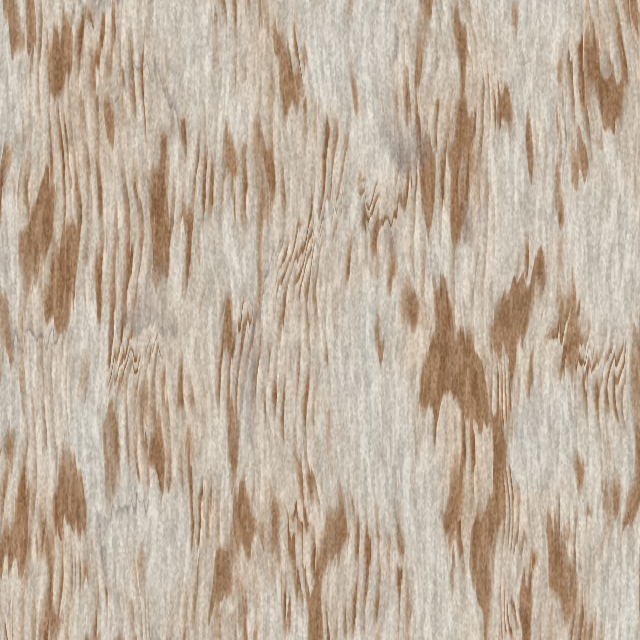
Reproduce this texture procedurally as a Shadertoy shader.

```glsl
// Whitewashed, weathered plywood: pale paint over warm vertical wood grain.
// Smooth cellular noise bends the growth rings, wears the paint in patches,
// and, stretched along y, makes brown smears, ragged arches and fine fibres.

#define RING_COUNT 60.0
#define RING_BEND 4.2
#define RING_STRENGTH 0.80
#define SMEAR_STRENGTH 0.78
#define ARCH_STRENGTH 0.50
#define FRAY_LENGTH 0.045
#define FIBRE_CONTRAST 0.15
#define SPECKLE_CONTRAST 0.12
#define CREAM vec3(0.845, 0.800, 0.738)
#define COOL_WHITE vec3(0.818, 0.815, 0.785)
#define BROWN vec3(0.560, 0.410, 0.285)
#define VIOLET_GREY vec3(0.570, 0.520, 0.500)

vec3 hash3(vec2 cell) {
    vec3 q = fract(cell.xyx * vec3(0.1031, 0.1030, 0.0973));
    q += dot(q, q.yxz + 33.33);
    return fract((q.xxy + q.yzz) * q.zyx);
}

// Random cell values blended by the distance to jittered cell points
float cellNoise(vec2 p) {
    vec2 cell = floor(p);
    vec2 local = p - cell;
    float total = 0.0;
    float weightSum = 0.0;
    for (int j = -1; j <= 1; j++) {
        for (int i = -1; i <= 1; i++) {
            vec2 offset = vec2(i, j);
            vec3 rnd = hash3(cell + offset + 100.0);
            vec2 delta = offset + rnd.xy - local;
            float weight = exp(-5.0 * dot(delta, delta));
            total += weight * rnd.z;
            weightSum += weight;
        }
    }
    return total / weightSum;
}

// Layered sines that let the streaks lean a little
float sway(vec2 p) {
    return 0.0040 * sin(p.y * 11.0 + 4.0 * sin(p.x * 9.0))
         + 0.0015 * sin(p.y * 29.0 + p.x * 23.0);
}

// Growth ring profile: slow darkening, then a crisp edge
float ringProfile(float t) {
    return smoothstep(0.30, 0.78, t) * (1.0 - smoothstep(0.84, 0.98, t));
}

void mainImage(out vec4 fragColor, in vec2 fragCoord) {
    vec2 uv = fragCoord / iResolution.y;
    vec2 p = uv + vec2(sway(uv), 0.0);

    // Fibres and speckle
    float fibre = cellNoise(p * vec2(230.0, 26.0)) - 0.5;
    float speckle = cellNoise(uv * vec2(400.0, 200.0)) - 0.5;
    float streak = cellNoise(p * vec2(95.0, 13.0) + 17.0) - 0.5;

    // Each fibre slips along y, which frays all larger shapes vertically
    float slip = cellNoise(vec2(p.x * 170.0, p.y * 9.0) + 7.0) - 0.5;
    vec2 frayed = p + vec2(0.0, FRAY_LENGTH * (slip + 0.6 * streak));

    // Worn patches and long, narrow warm columns
    float wear = cellNoise(frayed * vec2(10.0, 8.0) + 31.0);
    float column = smoothstep(0.60, 0.85, cellNoise(vec2(p.x * 13.0, p.y * 0.9) + 5.0));
    float worn = smoothstep(0.40, 0.66, wear + 0.25 * streak);

    // Bent rings, straighter inside the columns
    float bend = RING_BEND * cellNoise(frayed * vec2(7.0, 4.5) + 53.0)
               + 0.8 * cellNoise(frayed * vec2(22.0, 9.0) + 71.0);
    float phase = p.x * RING_COUNT + bend * (1.0 - 0.6 * column) + 0.30 * fibre;
    float t = fract(phase);
    float strokes = smoothstep(0.28, 0.66, cellNoise(frayed * vec2(46.0, 13.0) + 151.0));
    float ringMask = max(worn, 0.6 * column) * strokes * (0.85 + 0.9 * streak);
    float ring = ringProfile(t);
    float lip = smoothstep(0.0, 0.06, t) * (1.0 - smoothstep(0.06, 0.22, t));

    // Brown smears drawn out along the grain
    float smearField = cellNoise(frayed * vec2(46.0, 11.0) + 91.0) + 0.18 * fibre
                     + 0.25 * streak + 0.10 * column + 0.18 * (wear - 0.5);
    float smear = smoothstep(0.66, 0.92, smearField);

    // Ragged arches where the paint has lifted: sharp below, fading above
    float archField = cellNoise(frayed * vec2(7.0, 4.5) + 113.0);
    float arch = smoothstep(0.54, 0.560, archField) * (1.0 - smoothstep(0.56, 0.63, archField));
    arch *= smoothstep(0.48, 0.75, cellNoise(uv * vec2(13.0, 10.0) + 131.0));

    // Paint, then wood stain, then smudges
    float warmth = clamp(0.5 + 0.9 * (wear - 0.5) + 0.35 * column, 0.0, 1.0);
    vec3 color = mix(COOL_WHITE, CREAM, warmth);
    float haze = clamp(0.09 + 0.12 * streak + 0.07 * worn, 0.0, 1.0);
    float stain = haze + RING_STRENGTH * ring * ringMask;
    stain = max(stain, SMEAR_STRENGTH * smear + 0.5 * haze);
    color = mix(color, BROWN, clamp(stain, 0.0, 0.92));
    color = mix(color, VIOLET_GREY, ARCH_STRENGTH * arch);
    color += 0.05 * lip * ringMask;

    // Fine surface relief
    color += FIBRE_CONTRAST * fibre + SPECKLE_CONTRAST * speckle;
    fragColor = vec4(clamp(color, 0.0, 1.0), 1.0);
}
```
